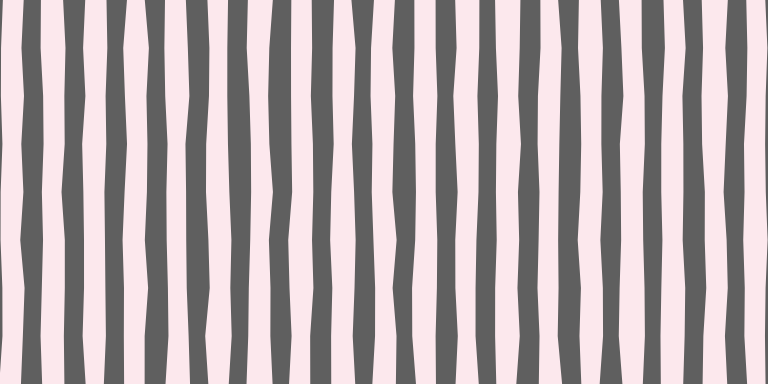
A Shadertoy shader for this pattern:

```glsl
const vec3 PINK = vec3(0.988, 0.910, 0.930);
const vec3 GREY = vec3(0.373, 0.373, 0.373);

// Lengths are in canvas heights
const float PERIOD = 0.1077;
const float FIRST_EDGE = 0.002;
const float STRIPE_WIDTH = 0.0565;
const float KINK_SPACING = 0.125;
const float WOBBLE = 0.0065;

float hash(vec2 p) {
    vec3 q = fract(vec3(p.xyx) * 0.1031);
    q += dot(q, q.yzx + 33.33);
    return fract((q.x + q.y) * q.z);
}

// Sideways shift of one edge: straight runs between random kinks
float edgeShift(float edge, float y, float spacing, float amount) {
    float row = floor(y / spacing);
    float lower = hash(vec2(edge, row) + 17.0);
    float upper = hash(vec2(edge, row + 1.0) + 17.0);
    return amount * (2.0 * mix(lower, upper, y / spacing - row) - 1.0);
}

// Coverage of one hand-cut stripe, smoothed over one pixel
float stripe(vec2 p, float index, float pixel) {
    float start = FIRST_EDGE + index * PERIOD;
    float left = start + edgeShift(2.0 * index, p.y, KINK_SPACING, WOBBLE);
    float right = start + STRIPE_WIDTH
                + edgeShift(2.0 * index + 1.0, p.y, KINK_SPACING, WOBBLE);
    return clamp(min(p.x - left, right - p.x) / pixel + 0.5, 0.0, 1.0);
}

void mainImage(out vec4 fragColor, in vec2 fragCoord) {
    vec2 p = fragCoord / iResolution.y;
    float pixel = 1.0 / iResolution.y;
    float nearest = floor((p.x - FIRST_EDGE) / PERIOD);

    // Neighbours are included because edges wander across cells
    float coverage = 0.0;
    for (float k = -1.0; k <= 1.0; k++) {
        coverage = max(coverage, stripe(p, nearest + k, pixel));
    }
    fragColor = vec4(mix(GREY, PINK, coverage), 1.0);
}
```
